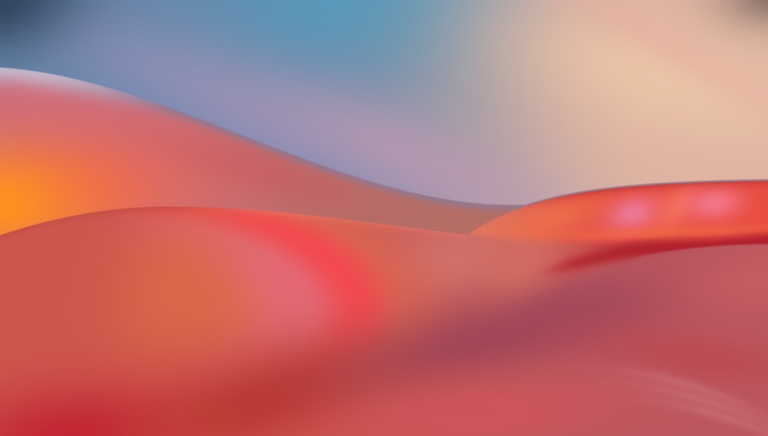
A WebGL 1 fragment shader for this background:

```glsl
precision highp float;
// Soft silky hills in coral, orange and plum beneath a blue to peach sky.
uniform vec2 u_resolution;

// Rotated gaussian spot: centre, radii, tilt
float glow(vec2 p, vec2 centre, vec2 radii, float tilt) {
  float c = cos(tilt), s = sin(tilt);
  vec2 d = mat2(c, -s, s, c) * (p - centre) / radii;
  return exp(-min(dot(d, d), 40.0));
}

// Outlines, as heights over x
float backRidge(float x) {
  return 0.53 + 0.317 * (1.0 - smoothstep(-0.03, 0.665, x));
}

float frontRidge(float x) {
  float d = x - 0.22, q = d * d;
  return 0.526 - (d < 0.0 ? 1.36 * q : 0.66 * q / (1.0 + 3.5 * q));
}

float foldRidge(float x) {
  return 0.588 - 0.125 * exp(-9.5 * max(x - 0.61, -0.1));
}

vec3 skyColor(vec2 p) {
  vec3 c = mix(vec3(0.40, 0.53, 0.67), vec3(0.87, 0.70, 0.63), smoothstep(0.34, 0.85, p.x));
  c = mix(c, vec3(0.34, 0.60, 0.73), 0.9 * glow(p, vec2(0.45, 1.02), vec2(0.16, 0.2), -0.5));
  c = mix(c, vec3(0.58, 0.56, 0.72), 0.8 * glow(p, vec2(0.33, 0.73), vec2(0.36, 0.09), -0.72));
  c = mix(c, vec3(0.74, 0.60, 0.69), 0.75 * glow(p, vec2(0.54, 0.64), vec2(0.28, 0.09), -0.7));
  c = mix(c, vec3(0.93, 0.78, 0.66), 0.8 * glow(p, vec2(0.87, 0.82), vec2(0.22, 0.12), -0.6));
  c = mix(c, vec3(0.90, 0.68, 0.62), 0.5 * glow(p, vec2(0.86, 0.91), vec2(0.3, 0.035), -0.8));
  // Shaded corners
  c = mix(c, vec3(0.15, 0.23, 0.32), 0.85 * glow(p, vec2(0.0, 1.0), vec2(0.1, 0.13), -0.5));
  return mix(c, vec3(0.42, 0.36, 0.34), 0.8 * glow(p, vec2(1.02, 1.02), vec2(0.07, 0.08), -0.7));
}

vec3 backColor(vec2 p, float depth) {
  vec3 c = mix(vec3(0.80, 0.43, 0.49), vec3(0.71, 0.43, 0.40), smoothstep(0.15, 0.5, p.x));
  c = mix(c, vec3(0.78, 0.35, 0.39), 0.6 * glow(p, vec2(0.33, 0.61), vec2(0.16, 0.05), -0.5));
  c = mix(c, vec3(0.93, 0.40, 0.31), 0.9 * glow(p, vec2(0.1, 0.57), vec2(0.16, 0.13), 0.0));
  c = mix(c, vec3(1.0, 0.57, 0.12), glow(p, vec2(-0.01, 0.53), vec2(0.12, 0.12), 0.0));
  // Pale rim, widest at the left
  float width = mix(0.035, 0.014, smoothstep(0.05, 0.3, p.x));
  vec3 rim = mix(vec3(0.76, 0.74, 0.82), vec3(0.57, 0.47, 0.56), smoothstep(0.04, 0.25, p.x));
  return mix(c, rim, 0.9 * exp(-min(depth * depth / (width * width), 40.0)));
}

vec3 foldColor(vec2 p, float depth) {
  vec3 c = mix(vec3(0.87, 0.46, 0.37), vec3(0.91, 0.30, 0.25), smoothstep(0.62, 0.82, p.x));
  c = mix(c, vec3(0.94, 0.44, 0.28), 0.7 * glow(p, vec2(0.72, 0.5), vec2(0.08, 0.03), 0.6));
  // Iridescent highlights
  c = mix(c, vec3(0.93, 0.50, 0.64), 0.85 * glow(p, vec2(0.825, 0.51), vec2(0.032, 0.045), -0.4));
  c = mix(c, vec3(0.96, 0.45, 0.36), 0.8 * glow(p, vec2(0.88, 0.525), vec2(0.022, 0.06), -0.3));
  c = mix(c, vec3(0.96, 0.50, 0.60), 0.8 * glow(p, vec2(0.93, 0.535), vec2(0.035, 0.04), -0.5));
  c = mix(c, vec3(0.94, 0.42, 0.27), 0.7 * glow(p, vec2(0.87, 0.467), vec2(0.13, 0.014), 0.06));
  c = mix(c, vec3(0.74, 0.19, 0.19), 0.7 * exp(-max(depth, 0.0) / 0.009) * smoothstep(0.64, 0.78, p.x));
  // Underside, salmon turning to crimson
  float crease = 0.443 + 0.5 * (p.x - 0.79) * (p.x - 0.79);
  vec3 under = mix(vec3(0.82, 0.42, 0.38), vec3(0.70, 0.13, 0.18), smoothstep(0.68, 0.88, p.x));
  return mix(c, under, smoothstep(0.015, -0.015, p.y - crease));
}

vec3 frontColor(vec2 p) {
  vec3 c = mix(vec3(0.80, 0.34, 0.30), vec3(0.73, 0.34, 0.37), smoothstep(0.35, 0.8, p.x));
  c = mix(c, vec3(0.82, 0.45, 0.42), 0.9 * glow(p, vec2(0.6, 0.4), vec2(0.15, 0.11), 0.7));
  // Curved bands around the left swell
  float r = length((p - vec2(0.15, 0.28)) / vec2(0.29, 0.24));
  float lit = smoothstep(0.06, 0.34, p.y) * smoothstep(0.1, 0.34, p.x);
  vec3 band = mix(vec3(0.87, 0.42, 0.30), vec3(0.89, 0.41, 0.46), smoothstep(0.4, 0.8, r));
  band = mix(band, vec3(0.95, 0.29, 0.31), smoothstep(0.85, 1.09, r));
  band = mix(band, vec3(0.86, 0.39, 0.32), smoothstep(1.1, 1.32, r));
  c = mix(c, band, lit * (1.0 - smoothstep(1.2, 1.6, r)));
  c = mix(c, vec3(0.86, 0.41, 0.29), 0.7 * glow(p, vec2(0.23, 0.34), vec2(0.08, 0.17), -0.2));
  // Deep reds and the plum hollow
  c = mix(c, vec3(0.76, 0.13, 0.19), 0.9 * glow(p, vec2(0.09, 0.0), vec2(0.15, 0.11), 0.3));
  c = mix(c, vec3(0.72, 0.20, 0.17), 0.85 * glow(p, vec2(0.35, 0.08), vec2(0.17, 0.09), 0.6));
  c = mix(c, vec3(0.60, 0.26, 0.34), 0.8 * glow(p, vec2(0.63, 0.22), vec2(0.22, 0.08), 0.45));
  c = mix(c, vec3(0.63, 0.28, 0.35), 0.65 * glow(p, vec2(0.76, 0.3), vec2(0.14, 0.07), 0.2));
  c = mix(c, vec3(0.82, 0.33, 0.36), 0.85 * glow(p, vec2(0.63, 0.05), vec2(0.2, 0.08), 0.15));
  c = mix(c, vec3(0.74, 0.26, 0.30), 0.6 * glow(p, vec2(0.91, 0.18), vec2(0.13, 0.05), -0.3));
  c = mix(c, vec3(0.80, 0.38, 0.40), 0.6 * glow(p, vec2(1.0, 0.36), vec2(0.13, 0.07), 0.3));
  // Fine silk creases at the lower right
  for (int i = 0; i < 3; i++) {
    float k = float(i);
    vec2 centre = vec2(0.9 + 0.02 * k, 0.115 - 0.035 * k);
    float bend = 1.5 * (p.x - centre.x) * (p.x - centre.x);
    c = mix(c, vec3(0.80, 0.48, 0.51), 0.45 * glow(p + vec2(0.0, bend), centre, vec2(0.1, 0.011), -0.5));
  }
  return c;
}

void main() {
  vec2 p = gl_FragCoord.xy / u_resolution;
  float aa = 1.2 / u_resolution.y;
  float back = backRidge(p.x), front = frontRidge(p.x), fold = foldRidge(p.x);
  float skyline = max(back, fold + 0.004);
  vec3 color = mix(skyColor(p), backColor(p, skyline - p.y), smoothstep(-aa, aa, skyline - p.y));

  // Right fold, over the back hill
  float right = smoothstep(0.602, 0.618, p.x);
  color = mix(color, foldColor(p, fold - p.y), right * smoothstep(-aa, aa, fold - p.y));

  // Front surface: crisp ridge at the left, soft then crisp lip at the right
  float lip = 0.44 - 0.95 * (1.0 - p.x) * (1.0 - p.x);
  float soft = mix(0.07, 0.004, smoothstep(0.66, 0.86, p.x));
  float leftMask = smoothstep(-aa, aa, front - p.y);
  float rightMask = smoothstep(-soft, soft, lip - p.y);
  vec3 silk = frontColor(p);
  float rim = exp(-abs(front - p.y) / 0.008) * (1.0 - right);
  silk = mix(silk, mix(vec3(0.72, 0.27, 0.24), vec3(0.93, 0.47, 0.40), smoothstep(0.2, 0.36, p.x)), 0.6 * rim);
  color = mix(color, silk, mix(leftMask, rightMask, smoothstep(0.6, 0.68, p.x) * right));

  // Crimson shadow trailing down and left from the fold
  float trail = lip + 0.016 - p.y;
  color = mix(color, vec3(0.68, 0.13, 0.17), 0.75 * exp(-min(trail * trail / 0.0003, 40.0))
    * smoothstep(0.69, 0.76, p.x) * (1.0 - smoothstep(0.8, 0.95, p.x)));
  gl_FragColor = vec4(color, 1.0);
}
```
